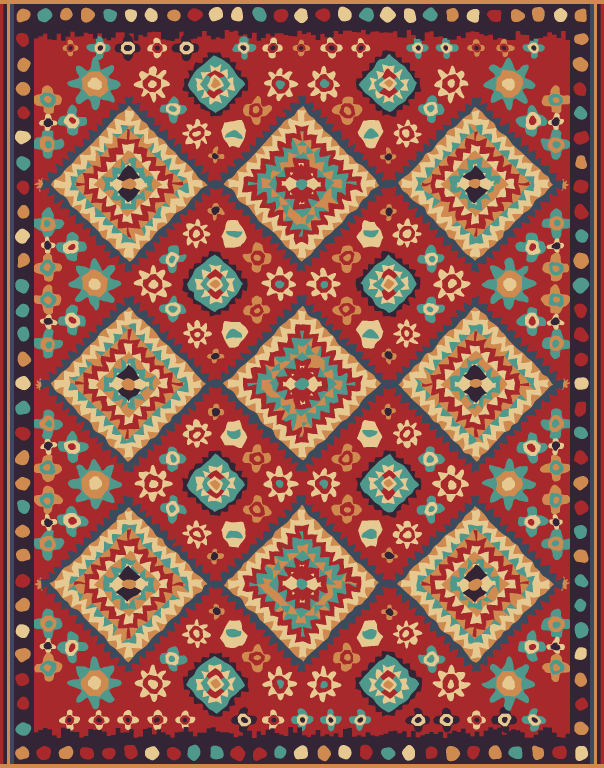
Give the GLSL for this pattern, as a WebGL 2 fragment shader.

```glsl
#version 300 es
precision highp float;
// Woven rug: 3 x 3 stepped diamonds, small medallions and flowers, dotted border.
uniform vec2 u_resolution;
out vec4 fragColor;

const vec2 RUG = vec2(6.04, 7.68);       // rug size in design units
const vec2 PITCH = vec2(1.735, 2.0);     // spacing of the large diamonds
const float DIAMOND = 0.78;              // half diagonal of a diamond
const float RING = 0.1115;               // width of one diamond ring
const float TOOTH = 0.173;               // tooth length along a ring
const vec2 FIELD = vec2(2.68, 3.54);     // half size of the red field
const vec2 DOT_LINE = vec2(2.79, 3.69);  // half size of the dot frame
const vec2 DOT_COUNT = vec2(13.0, 15.0); // dots per half side
const float DOT_RADIUS = 0.068;
const float WOBBLE = 0.035;              // unevenness of the weave
const int SAMPLES = 3;                   // edge smoothing grid

const int NONE = -1, RED = 0, ORANGE = 1, CREAM = 2, TEAL = 3, DARK = 4, NAVY = 5;
const vec3 PALETTE[6] = vec3[6](
  vec3(0.66, 0.16, 0.17), vec3(0.81, 0.54, 0.31), vec3(0.90, 0.79, 0.57),
  vec3(0.31, 0.60, 0.55), vec3(0.20, 0.14, 0.21), vec3(0.23, 0.29, 0.36));

// Ring colours from the centre out: ground and teeth.
const int MID_BASE[7] = int[7](CREAM, CREAM, RED, ORANGE, TEAL, RED, CREAM);
const int MID_TEETH[7] = int[7](CREAM, RED, TEAL, TEAL, RED, CREAM, ORANGE);
const int SIDE_BASE[7] = int[7](CREAM, CREAM, TEAL, CREAM, RED, TEAL, CREAM);
const int SIDE_TEETH[7] = int[7](CREAM, TEAL, ORANGE, RED, ORANGE, CREAM, ORANGE);

float hash(vec2 p) {
  vec3 h = fract(p.xyx * 0.1031);
  h += dot(h, h.yzx + 33.33);
  return fract((h.x + h.y) * h.z);
}

float noise(vec2 p) {
  vec2 i = floor(p), f = smoothstep(0.0, 1.0, p - i), e = vec2(1, 0);
  return mix(mix(hash(i), hash(i + e), f.x), mix(hash(i + e.yx), hash(i + e.xx), f.x), f.y);
}

float zigzag(float x) { return abs(fract(x) - 0.5) * 2.0; }

void lay(inout int ink, int top) { if (top != NONE) ink = top; }

int diamond(vec2 p, vec2 cell) {
  vec2 a = abs(p);
  float u = a.x + a.y, v = (a.x - a.y) / TOOTH;
  if (u > DIAMOND) return u < 0.83 + 0.1 * zigzag(v * 1.25) ? NAVY : NONE;
  bool middle = cell.x == 0.0;
  if (u < 0.19) {                        // hourglass and eye
    if (length(p * vec2(0.8, 1.0)) < 0.05) return middle ? TEAL : ORANGE;
    return a.y > a.x * 0.6 ? (middle ? RED : DARK) : CREAM;
  }
  int i = min(int(u / RING), 6);
  bool tooth = fract(u / RING) > zigzag(v);
  int ink = middle ? (tooth ? MID_TEETH[i] : MID_BASE[i])
                   : (tooth ? SIDE_TEETH[i] : SIDE_BASE[i]);
  // Some teal stitches are swapped for orange.
  float swap = hash(vec2(float(i), floor(v)) + 7.0 * sign(p) + 31.0 * cell + 90.0);
  return ink == TEAL && swap > 0.87 ? ORANGE : ink;
}

int medallion(vec2 p) {
  vec2 a = abs(p);
  float u = mix(a.x + a.y, length(p), 0.35), tooth = zigzag((a.x - a.y) / 0.13);
  if (u > 0.29) return u < 0.315 + 0.05 * tooth ? DARK : NONE;
  if (u > 0.24) return TEAL;
  if (u > 0.15) return (u - 0.15) / 0.09 > tooth ? TEAL : CREAM;
  if (u > 0.085) return a.x > a.y ? TEAL : RED;
  return u > 0.05 ? CREAM : ORANGE;
}

// Octagonal flower with n petals and two inner rings.
int flower(vec2 p, float radius, float n, int petal, int ring, int core) {
  vec2 a = abs(p);
  float r = max(max(a.x, a.y), 0.72 * (a.x + a.y)) / radius;
  if (r > 0.8 + 0.22 * cos(n * atan(p.y, p.x))) return NONE;
  return r > 0.5 ? petal : r > 0.24 ? ring : core;
}

int bowl(vec2 p) {
  if (length(p - vec2(0.0, 0.03)) < 0.075 && p.y < 0.04) return TEAL;
  return abs(p.x) < 0.13 - 0.5 * abs(p.y + 0.03) && abs(p.y) < 0.13 ? CREAM : NONE;
}

int dots(vec2 p, int ground) {
  vec2 gap = DOT_LINE / DOT_COUNT, i = round(p / gap);
  if (abs(i.x) < DOT_COUNT.x && abs(i.y) < DOT_COUNT.y) return ground;
  return length(p - i * gap) < DOT_RADIUS ? int(hash(i + 50.0) * 3.99) : ground;
}

int rug(vec2 q) {
  vec2 edge = abs(q);
  if (edge.y > 3.8) return ORANGE;
  if (edge.x > 2.88) return edge.x > 2.985 ? RED : edge.x > 2.95 ? DARK : edge.x > 2.92 ? ORANGE : NAVY;
  float fringe = 0.11 * hash(vec2(floor(q.x * 22.0), sign(q.y)) + 80.0);
  q += WOBBLE * (vec2(noise(q * 13.0 + 60.0), noise(q * 13.0 + 120.0)) - 0.5);
  if (edge.x > FIELD.x || edge.y > FIELD.y - fringe) return dots(q, DARK);

  int ink = RED;
  vec2 m = vec2(abs(q.x), abs(mod(q.y, PITCH.y) - 1.0)); // mirrored row
  if (edge.y < 3.0) {                    // flowers between the diamonds
    lay(ink, flower(m - vec2(0.45, 0.26), 0.14, 4.0, ORANGE, RED, ORANGE));
    lay(ink, flower((m - vec2(1.05, 0.5)).yx, 0.14, 8.0, CREAM, RED, CREAM));
    lay(ink, bowl(m - vec2(0.68, 0.5)));
    lay(ink, flower(m - vec2(1.29, 0.25), 0.13, 4.0, TEAL, CREAM, TEAL));
    lay(ink, flower(m - vec2(0.867, 0.72), 0.08, 4.0, ORANGE, DARK, DARK));
    lay(ink, flower(m - vec2(2.3, 0.37), 0.15, 4.0, TEAL, CREAM, RED));
    lay(ink, flower(m - vec2(2.54, 0.6), 0.15, 4.0, TEAL, ORANGE, TEAL));
    lay(ink, flower(m - vec2(2.54, 0.38), 0.08, 4.0, CREAM, DARK, DARK));
    lay(ink, flower(m - vec2(2.54, 0.16), 0.14, 4.0, ORANGE, TEAL, ORANGE));
    lay(ink, flower(m - vec2(2.61, 1.0), 0.06, 8.0, ORANGE, ORANGE, ORANGE));
  } else {                               // row of small charms at each end
    float i = round(q.x / 0.29), h = hash(vec2(i, sign(q.y)) + 20.0);
    vec2 c = vec2(q.x - i * 0.29, edge.y - 3.36);
    if (abs(i) != 3.0 && abs(i) < 9.0)
      lay(ink, flower(c, 0.08 + 0.05 * h, 4.0, 1 + int(h * 3.99), h > 0.5 ? CREAM : RED, DARK));
  }
  lay(ink, flower(m - vec2(0.22, 0.0), 0.17, 8.0, CREAM, RED, TEAL));
  lay(ink, flower(m - vec2(1.49, 0.0), 0.18, 8.0, CREAM, RED, CREAM));
  lay(ink, flower(m - vec2(2.07, 0.0), 0.26, 8.0, TEAL, ORANGE, CREAM));
  lay(ink, medallion(m - vec2(0.867, 0.0)));
  vec2 cell = clamp(round(q / PITCH), -1.0, 1.0);
  lay(ink, diamond(q - cell * PITCH, cell));
  return ink;
}

void main() {
  vec3 sum = vec3(0.0);
  for (int k = 0; k < SAMPLES * SAMPLES; k++) {
    vec2 offset = (vec2(k % SAMPLES, k / SAMPLES) + 0.5) / float(SAMPLES) - 0.5;
    sum += PALETTE[rug(((gl_FragCoord.xy + offset) / u_resolution - 0.5) * RUG)];
  }
  fragColor = vec4(sum / float(SAMPLES * SAMPLES), 1.0);
}
```
